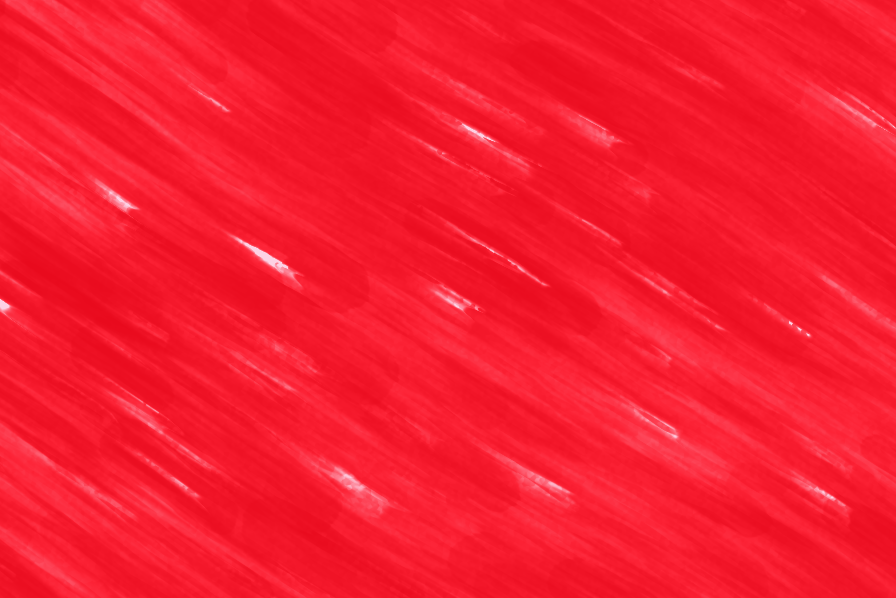
Reproduce this texture procedurally as a Shadertoy shader.

```glsl
#define SLANT 0.575
#define DEEP_GREEN 0.03
#define BASE_TONE 0.14
#define STROKE_CELL vec2(0.45, 0.075)
#define STROKE_INK 0.32
#define GAP_CELL vec2(0.30, 0.075)
#define GAP_CHANCE 0.55
#define GAP_LIGHT 0.55
#define FIBRE_LIGHT 0.30
#define GRAIN_LIGHT 0.09
#define LEFT_LIGHT 0.40

vec2 hash2(vec2 p) {
    vec3 q = fract(p.xyx * vec3(0.1031, 0.1030, 0.0973));
    q += dot(q, q.yzx + 33.33);
    return fract((q.xx + q.yz) * q.zy);
}

// Smooth cellular noise, -1 to 1
float cellNoise(vec2 p) {
    vec2 cell = floor(p), f = p - cell;
    float sum = 0.0, total = 0.0;
    for (int y = -1; y <= 1; y++)
    for (int x = -1; x <= 1; x++) {
        vec2 o = vec2(x, y);
        vec2 d = o + hash2(cell + o) - f;
        float w = exp(-8.0 * dot(d, d));
        sum += w * hash2(cell + o + 71.7).x;
        total += w;
    }
    return 2.0 * sum / total - 1.0;
}

// Overlapping round-ended pen strokes, as ink depth
float strokeInk(vec2 p, float wobble) {
    vec2 home = floor(p / STROKE_CELL);
    float ink = 0.0;
    for (int y = -2; y <= 2; y++)
    for (int x = -1; x <= 1; x++) {
        vec2 id = home + vec2(x, y);
        vec2 shape = hash2(id + 13.1), tint = hash2(id + 47.3);
        vec2 d = p - (id + hash2(id)) * STROKE_CELL;
        d.y += d.x * (tint.y - 0.5) * 0.12;
        float halfLength = mix(0.08, 0.36, shape.x);
        float radius = mix(0.028, 0.055, shape.y);
        float along = d.x / halfLength * (tint.y > 0.5 ? 1.0 : -1.0);
        d.x = max(abs(d.x) - halfLength, 0.0);
        float edge = length(d) - radius + 0.007 * wobble;
        float inside = smoothstep(0.0025, -0.0025, edge);
        float pooled = mix(0.25, 1.0, smoothstep(-1.0, 1.1, along));
        ink += inside * pooled * mix(0.4, 1.2, tint.x);
    }
    return ink;
}

// Pale gaps: crisp upper edge, soft lower edge, a few bare cores
float gapLight(vec2 p, float fibre, float speckle) {
    vec2 home = floor(p / GAP_CELL);
    float light = 0.0;
    for (int y = -1; y <= 1; y++)
    for (int x = -1; x <= 1; x++) {
        vec2 id = home + vec2(x, y) + 200.0;
        vec2 shape = hash2(id + 5.9), kind = hash2(id + 31.7);
        if (kind.x > GAP_CHANCE) continue;
        vec2 d = p - (id - 200.0 + hash2(id)) * GAP_CELL;
        float t = d.x / mix(0.06, 0.20, shape.x);
        float taper = smoothstep(-1.0, 0.5, t) * smoothstep(1.0, 0.88, t + 0.25 * fibre);
        float softness = mix(0.012, 0.060, shape.y) * (0.4 + 0.6 * taper);
        float band = smoothstep(0.002, -0.002, d.y + 0.003 * fibre)
                   * smoothstep(-softness, -0.2 * softness, d.y);
        float core = exp(-pow((d.y + 0.004 + 0.002 * fibre) / 0.0028, 2.0));
        float bare = pow(kind.y, 3.0) * smoothstep(-0.3, 0.4, speckle);
        light += taper * (band * GAP_LIGHT * (0.7 + kind.y + 0.8 * fibre + 0.4 * speckle)
               + core * taper * 1.2 * bare);
    }
    return light;
}

// Red ink ramp, from deep to bare paper
vec3 inkColour(float tone) {
    float green = min(DEEP_GREEN + 0.07 * exp(1.35 * tone), 0.82);
    float red = mix(0.91, 0.992, smoothstep(0.02, 0.15, green));
    return vec3(red, green, green + 0.075);
}

void mainImage(out vec4 fragColor, in vec2 fragCoord) {
    vec2 uv = fragCoord / iResolution.xy;
    vec2 pos = fragCoord / iResolution.y;

    // Coordinates along and across the strokes, gently bent
    float c = cos(SLANT), s = sin(SLANT);
    vec2 p = vec2(pos.x * c - pos.y * s, pos.x * s + pos.y * c);
    p.y += 0.010 * sin(3.1 * p.x + 2.0 * p.y) + 0.004 * sin(8.3 * p.x - 5.0 * p.y);

    // Fibres from broad to fine
    float broad = cellNoise(p * vec2(1.6, 5.0) + 11.0);
    float streak = cellNoise(p * vec2(2.8, 24.0) + 37.0);
    float fibre = cellNoise(p * vec2(5.5, 75.0) + 59.0);
    float fine = cellNoise(p * vec2(18.0, 160.0) + 83.0);
    float grain = cellNoise(pos * 150.0);

    float tone = BASE_TONE + 0.32 * broad + 0.30 * streak;
    tone += FIBRE_LIGHT * (0.8 * fibre + 0.65 * fine) + GRAIN_LIGHT * grain;
    tone -= STROKE_INK * strokeInk(p, streak + 0.4 * fine);
    tone += gapLight(p, fibre, fine + 0.5 * grain);
    tone += LEFT_LIGHT * smoothstep(0.35, 0.0, uv.x) * (0.5 + streak + 0.5 * fibre);

    fragColor = vec4(inkColour(tone), 1.0);
}
```
